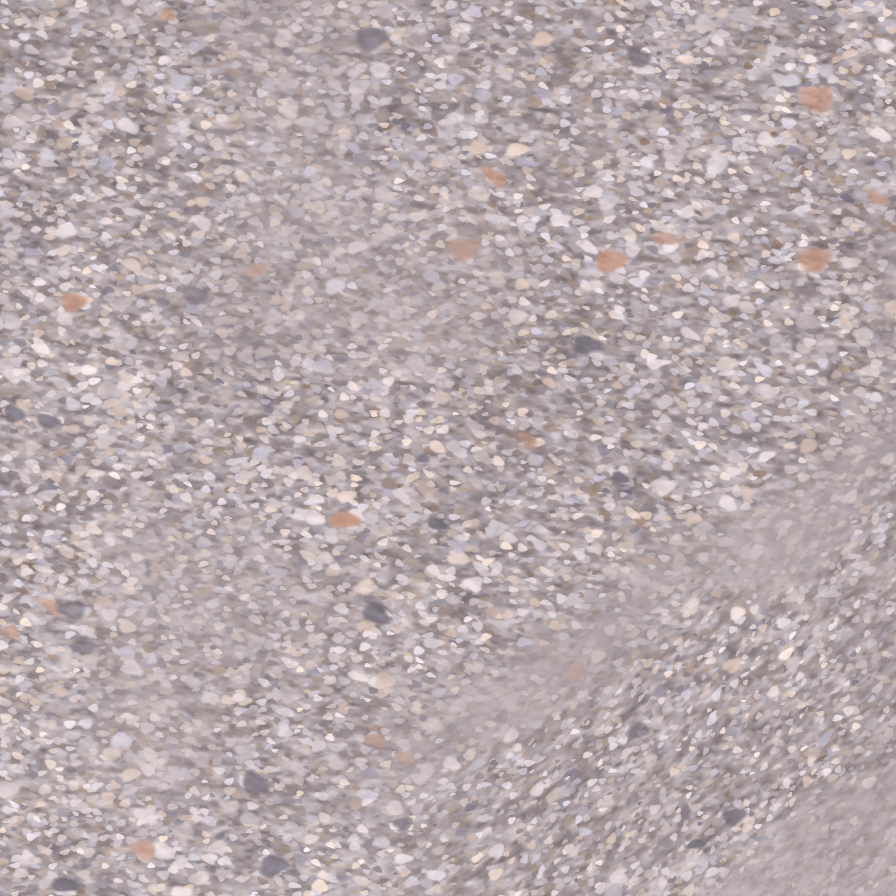
This texture is drawn by a three.js fragment shader. Its source:

```glsl
// Weathered gravelly asphalt: tilted, flattened stones with smoother worn bands.
varying vec2 vUv;

const vec3 GREY_TINT = vec3(0.0, -0.05, -0.04);
const vec3 WARM_TINT = vec3(0.04, 0.0, -0.06);
const vec3 COOL_TINT = vec3(-0.04, -0.015, 0.03);
const vec3 WORN_COLOR = vec3(0.715, 0.66, 0.672);
const vec3 RUST_COLOR = vec3(0.77, 0.60, 0.53);
const vec3 SLATE_COLOR = vec3(0.49, 0.46, 0.50);
const float CELL_ASPECT = 1.4;

vec3 hash3(vec2 p) {
  vec3 q = fract(p.xyx * vec3(0.1031, 0.1030, 0.0973));
  q += dot(q, q.yxz + 33.33);
  return fract((q.xxy + q.yzz) * q.zyx);
}

float valueNoise(vec2 p) {
  vec2 cell = floor(p);
  vec2 f = fract(p);
  f = f * f * (3.0 - 2.0 * f);
  float low = mix(hash3(cell).x, hash3(cell + vec2(1.0, 0.0)).x, f.x);
  float high = mix(hash3(cell + vec2(0.0, 1.0)).x, hash3(cell + 1.0).x, f.x);
  return mix(low, high, f.y);
}

vec2 rotate(vec2 p, float angle) {
  float c = cos(angle);
  float s = sin(angle);
  return vec2(c * p.x + s * p.y, c * p.y - s * p.x);
}

// Height above the diagonal that divides the two grain directions.
float diagonalHeight(vec2 p) {
  return p.y - 0.28 - 0.62 * (p.x - 0.75);
}

// 0 in the flat-lying field, 1 in the steeper lower right field.
float steepField(vec2 p) {
  return smoothstep(0.14, -0.04, diagonalHeight(p)) * smoothstep(0.32, 0.62, p.x);
}

// Amount of smooth wear: a ragged diagonal band and the lower right corner.
float wear(vec2 p) {
  float ragged = valueNoise(p * 9.0 + 4.0) - 0.5;
  float h = diagonalHeight(p) + 0.09 * ragged;
  float band = smoothstep(0.10, 0.01, abs(h - 0.065)) * smoothstep(0.3, 0.55, p.x);
  float corner = smoothstep(-0.26, -0.30, h - 0.06 * ragged);
  float patches = 0.4 * smoothstep(0.55, 0.85, valueNoise(p * 6.0 + 31.0));
  return max(max(band * (0.65 + 0.5 * ragged), 0.75 * corner), patches);
}

// Fine streaks stretched along the given direction, centred on zero.
float streaks(vec2 p, float angle) {
  vec2 q = rotate(p, angle);
  return 0.6 * valueNoise(q * vec2(62.0, 150.0))
       + 0.4 * valueNoise(q * vec2(125.0, 270.0) + 17.0) - 0.5;
}

// Soft, irregular ellipse; returns coverage.
float stoneShape(vec2 q, vec2 radii, float phase, float softness) {
  vec2 e = q / radii;
  float lobes = 0.12 * sin(3.0 * atan(e.y, e.x + 0.0001) + phase);
  return 1.0 - smoothstep(1.0 - softness, 1.0 + softness, length(e) + lobes);
}

// Scatters one size of stone; special = 1 gives rust and slate colours.
vec3 layStones(vec3 under, vec2 p, float count, float share, vec2 tones,
               float special, float seed) {
  vec2 grid = count * vec2(1.0, CELL_ASPECT);
  vec2 home = floor(p * grid);
  vec3 color = under;
  for (int j = -1; j <= 1; j++) {
    for (int i = -1; i <= 1; i++) {
      vec2 cell = home + vec2(float(i), float(j));
      vec3 place = hash3(cell + seed);
      vec3 look = hash3(cell + seed + 71.0);
      vec3 kind = hash3(cell + seed + 153.0);
      vec2 centre = cell + 0.15 + 0.7 * place.xy;
      float steep = steepField(centre / grid);
      float angle = mix(-0.1, 0.62, steep) + 1.1 * (place.z - 0.5);
      vec2 q = rotate((p * grid - centre) / vec2(1.0, CELL_ASPECT), angle);
      float size = mix(0.28, 0.56, look.x) * mix(1.0, 0.82, steep);
      vec2 radii = size * vec2(1.0, mix(0.42, 0.8, look.y));
      float cover = stoneShape(q, radii, 6.28 * look.z, 0.26);
      cover *= step(kind.x, share) * mix(0.65, 1.0, look.z);
      vec3 tint = GREY_TINT + WARM_TINT * smoothstep(0.65, 1.0, kind.y)
                + COOL_TINT * smoothstep(0.35, 0.0, kind.y);
      vec3 stone = mix(tones.x, tones.y, kind.z) + tint;
      vec3 rare = mix(SLATE_COLOR, RUST_COLOR, step(0.6, kind.y));
      color = mix(color, mix(stone, rare, special), cover);
    }
  }
  return color;
}

void main() {
  vec2 p = vUv;
  float steep = steepField(p);
  float worn = wear(p);

  // Binder between the stones, with broad stains and fine streaks.
  float streak = mix(streaks(p, -0.1), streaks(p, 0.62), steep);
  float stain = valueNoise(p * 7.0) + 0.5 * valueNoise(p * 19.0) - 0.75;
  vec3 color = 0.675 + GREY_TINT + vec3(0.3 * streak);

  // Stones from fine mixed grit to sparse large pebbles.
  color = layStones(color, p, 92.0, 0.75, vec2(0.53, 0.87), 0.0, 11.0);
  color = layStones(color, p, 64.0, 0.42, vec2(0.56, 0.90), 0.0, 237.0);
  color = layStones(color, p, 80.0, 0.30, vec2(0.78, 0.98), 0.0, 419.0);
  color = layStones(color, p, 46.0, 0.16, vec2(0.76, 0.95), 0.0, 613.0);
  color = layStones(color, p, 30.0, 0.025, vec2(0.6, 0.8), 1.0, 827.0);

  // Wear flattens the contrast; stains and streaks run over everything.
  color = mix(color, WORN_COLOR, 0.85 * worn);
  color += 0.045 * stain + 0.12 * streak * (1.0 - 0.5 * worn);
  color += 0.02 * (0.5 - p.y);
  gl_FragColor = vec4(clamp(color, 0.0, 1.0), 1.0);
}
```
